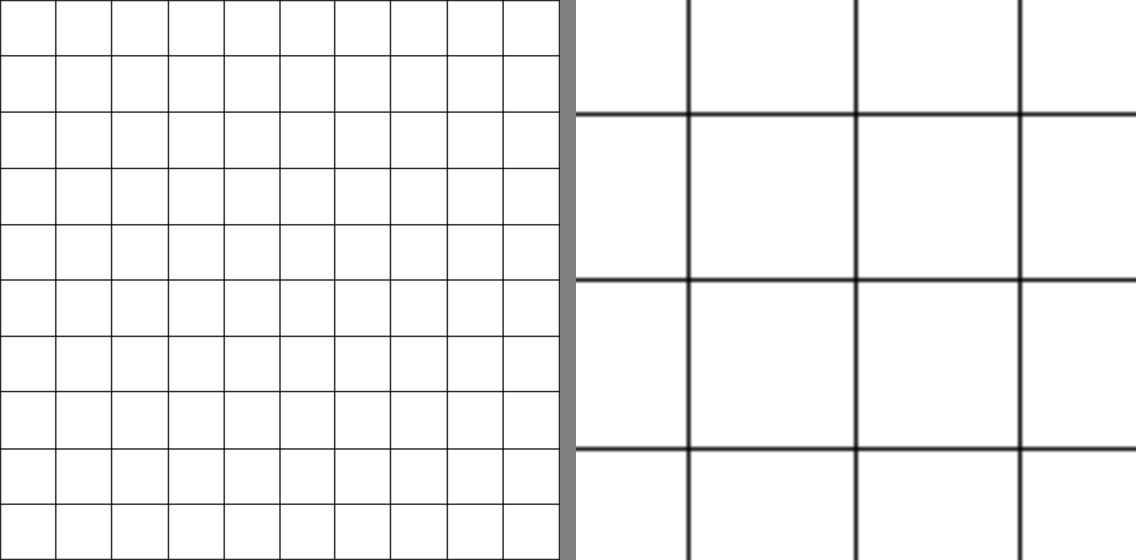
Left, the full canvas; right, a detail of the centre.
Write a three.js fragment shader that draws this pattern.

```glsl
#define CELLS 10.0
#define SNAP (1.0 / 512.0)
#define LINE_REACH (1.35 / 512.0)
#define INK 0.84
#define PAPER vec3(1.0)

varying vec2 vUv;

float snapToGrid(float position) {
  return floor(position / SNAP + 0.5) * SNAP;
}

// Keeps the outer frame fully inside the canvas
float keepInside(float position) {
  return clamp(position, 0.5 * SNAP, 1.0 - 0.5 * SNAP);
}

// Upright rules: those right of the middle sit one step to the left
float columnLine(float x) {
  float index = floor(x * CELLS + 0.5);
  float rightHalf = step(0.5 * CELLS + 0.5, index) * step(index, CELLS - 0.5);
  return keepInside(snapToGrid(index / CELLS - rightHalf * SNAP));
}

// Level rules, counted from the top: every second one sits half a step lower
float rowLine(float depth) {
  float index = floor(depth * CELLS + 0.5);
  float isEven = 1.0 - mod(index, 2.0);
  return keepInside(snapToGrid(index / CELLS) + 0.5 * isEven * SNAP);
}

// Soft stroke, darkest along its centre
float stroke(float position, float centre) {
  return INK * (1.0 - smoothstep(0.0, LINE_REACH, abs(position - centre)));
}

void main() {
  float depth = 1.0 - vUv.y;
  float column = stroke(vUv.x, columnLine(vUv.x));
  float row = stroke(depth, rowLine(depth));

  // Strokes multiply, so crossings turn darker
  gl_FragColor = vec4(PAPER * (1.0 - column) * (1.0 - row), 1.0);
}
```
